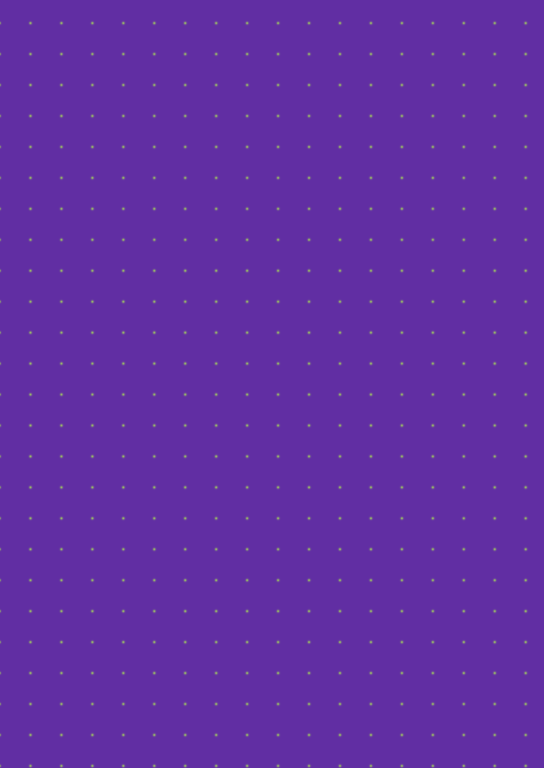
Write a Shadertoy shader that draws this pattern.

```glsl
// Fine square grid of tiny, soft grey-green dots on a flat violet ground.

// Offset from the nearest grid point, in canvas heights
vec2 nearestDotOffset(vec2 p, vec2 firstDot, float pitch) {
    return (fract((p - firstDot) / pitch + 0.5) - 0.5) * pitch;
}

// Bell-shaped glow that fades smoothly into the ground
float softDot(vec2 offset, float spread) {
    return exp(-0.5 * dot(offset, offset) / (spread * spread));
}

void mainImage(out vec4 fragColor, in vec2 fragCoord) {
    float pixel = 1.0 / iResolution.y;
    vec2 p = fragCoord * pixel;

    // The grid is anchored near the top left corner
    vec2 offset = nearestDotOffset(p, vec2(0.0397, 1.0 - 0.0301), 0.0403);

    // Keep the glow at least half a pixel wide on small canvases
    float glow = softDot(offset, max(0.00127, 0.5 * pixel));

    vec3 violet = vec3(0.38, 0.18, 0.64);
    vec3 greyGreen = vec3(0.60, 0.73, 0.40);
    fragColor = vec4(mix(violet, greyGreen, glow), 1.0);
}
```
